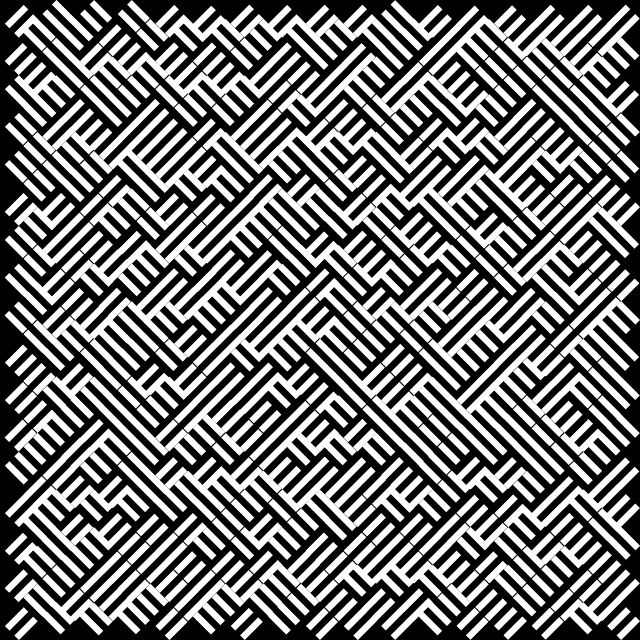
This pattern is drawn by a Shadertoy shader. Its source:

```glsl
// Diagonal weave: diamond tiles, each with two white bars turned at random one of two ways.

const float TILES_ACROSS = 17.0;   // diamonds along one side of the canvas
const float BAR_HALF_WIDTH = 0.122; // in tile sides
const float SEAM_WIDTH = 0.04;      // hairline between some tiles
const float EDGE_SOFTNESS = 0.9;    // in pixels
const vec3 INK = vec3(0.0);
const vec3 PAPER = vec3(1.0);

float hash(vec2 cell, float seed) {
    vec3 h = fract(vec3(cell.xyx + seed) * vec3(0.1031, 0.1130, 0.0973));
    h += dot(h, h.yzx + 33.33);
    return fract((h.x + h.y) * h.z);
}

// Coverage of a shape from its signed distance, negative inside.
float coverage(float dist, float softness) {
    return clamp(0.5 - dist / softness, 0.0, 1.0);
}

// Two parallel bars in a unit tile; the last one lies against the tile edge.
float barPair(float across, float along, float seam, float nudge, float softness) {
    float side = abs(abs(across - 0.625 - nudge) - 0.25) - BAR_HALF_WIDTH;
    float end = abs(along - 0.5 + 0.5 * seam) - 0.5 + 0.5 * seam;
    return coverage(side, softness) * coverage(end, softness);
}

// True for diamonds that lie wholly on the canvas.
bool insideCanvas(vec2 cell) {
    vec2 center = 0.5 * vec2(cell.x + cell.y, cell.x - cell.y);
    vec2 fromMiddle = abs(center - 0.5 * TILES_ACROSS);
    return max(fromMiddle.x, fromMiddle.y) < 0.5 * TILES_ACROSS - 0.25;
}

float tile(vec2 position, vec2 cell, float softness) {
    if (!insideCanvas(cell)) return 0.0;
    vec2 local = position - cell + 0.5;
    if (hash(cell, 7.0) < 0.5) local = local.yx;
    float seam = SEAM_WIDTH * step(0.5, hash(cell, 23.0));
    float nudge = 0.02 * (hash(cell, 41.0) - 0.5);
    return barPair(local.x, local.y, seam, nudge, softness);
}

void mainImage(out vec4 fragColor, in vec2 fragCoord) {
    vec2 p = TILES_ACROSS * fragCoord / iResolution.y;

    // Diagonal axes: x runs up-right, y runs down-right, one unit per tile side.
    vec2 position = vec2(p.x + p.y, p.x - p.y);
    float softness = EDGE_SOFTNESS * sqrt(2.0) * TILES_ACROSS / iResolution.y;

    // Neighbours are summed so that touching bars join without a gap.
    vec2 home = floor(position + 0.5);
    float white = 0.0;
    for (int i = -1; i <= 1; i++) {
        for (int j = -1; j <= 1; j++) {
            white += tile(position, home + vec2(i, j), softness);
        }
    }
    fragColor = vec4(mix(INK, PAPER, min(white, 1.0)), 1.0);
}
```
